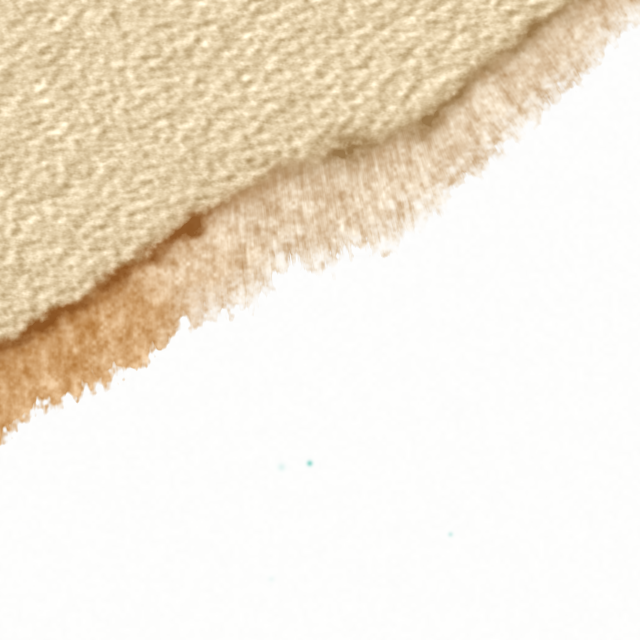
A three.js fragment shader for this texture:

```glsl
#define PAPER vec3(0.898, 0.818, 0.672)
#define PALE_FIBRE vec3(0.915, 0.825, 0.705)
#define RUST_FIBRE vec3(0.830, 0.645, 0.440)
#define DARK_RUST vec3(0.520, 0.300, 0.110)
#define DARK_OLIVE vec3(0.570, 0.430, 0.250)
#define BACKDROP vec3(0.994, 0.994, 0.990)
#define GRAIN_FREQ 80.0
#define GRAIN_RELIEF 0.34
#define FIBRE_FREQ 80.0
#define FIBRE_CONTRAST 1.15
#define RAGGEDNESS 0.060
#define EDGE_SOFTNESS 0.008

varying vec2 vUv;

float hash(vec2 p) {
  return fract(sin(dot(p, vec2(127.1, 311.7))) * 43758.5453);
}

float noise(vec2 p) {
  vec2 i = floor(p), f = fract(p);
  f = f * f * (3.0 - 2.0 * f);
  return mix(mix(hash(i), hash(i + vec2(1.0, 0.0)), f.x),
             mix(hash(i + vec2(0.0, 1.0)), hash(i + vec2(1.0, 1.0)), f.x), f.y);
}

float fbm(vec2 p) {
  float sum = 0.0, amp = 0.5;
  for (int k = 0; k < 3; k++) {
    sum += amp * noise(p);
    p = mat2(1.6, 1.2, -1.2, 1.6) * p + 7.3;
    amp *= 0.5;
  }
  return sum / 0.875;
}

float ramp(float a, float b, float x) {
  return clamp((x - a) / (b - a), 0.0, 1.0);
}

// Height of the dark crease
float creaseHeight(float x) {
  return 0.453 + 0.104 * ramp(0.0, 0.17, x) + 0.091 * ramp(0.17, 0.293, x)
    + 0.079 * ramp(0.293, 0.423, x) + 0.038 * ramp(0.423, 0.547, x)
    + 0.040 * ramp(0.547, 0.664, x) + 0.065 * ramp(0.664, 0.73, x)
    + 0.130 * ramp(0.73, 0.9, x) + 0.080 * ramp(0.9, 1.0, x);
}

// Height of the torn lower border
float tornHeight(float x) {
  return 0.305 + 0.057 * ramp(0.0, 0.052, x) + 0.050 * ramp(0.052, 0.17, x)
    + 0.050 * ramp(0.17, 0.262, x) + 0.036 * ramp(0.262, 0.285, x)
    + 0.022 * ramp(0.285, 0.39, x) + 0.060 * ramp(0.39, 0.44, x)
    + 0.037 * ramp(0.5, 0.6, x) + 0.085 * ramp(0.6, 0.72, x)
    + 0.156 * ramp(0.72, 0.885, x) + 0.111 * ramp(0.885, 1.0, x);
}

float blob(vec2 p, vec2 center, float radius) {
  vec2 q = (p - center) / radius;
  return exp(-dot(q, q));
}

// Embossed grain of the sheet, lit from the upper left
vec3 paperColor(vec2 p) {
  vec2 q = mat2(0.80, -0.25, 0.35, 1.15) * p * GRAIN_FREQ;
  float relief = fbm(q) - fbm(q + vec2(-0.45, 0.6));
  float tone = GRAIN_RELIEF * relief + 0.10 * (fbm(q * 0.6 + 31.0) - 0.5);
  tone += 0.06 * (noise(p * 190.0) - 0.5) + 0.05 * (fbm(p * 12.0) - 0.5);
  return PAPER + tone * vec3(0.9, 1.0, 1.12);
}

// Frayed layer: rusty on the left, pale and streaked on the right
vec3 fibreColor(vec2 p, float streak, float clump) {
  float rust = 1.0 - smoothstep(0.14, 0.46, p.x + 0.2 * (fbm(p * 18.0) - 0.5));
  vec3 c = mix(PALE_FIBRE, RUST_FIBRE, rust);
  float tone = 0.55 * (clump - 0.5) + 0.5 * (streak - 0.5);
  tone += 0.25 * (noise(p * 170.0 + 5.0) - 0.5) + 0.3 * (fbm(p * 26.0) - 0.5);
  return c + FIBRE_CONTRAST * tone * vec3(0.30, 0.40, 0.48);
}

void main() {
  vec2 p = vUv;
  float wobble = fbm(p * 32.0) - 0.5 + 0.6 * (fbm(p * 90.0) - 0.5);
  float above = (p.y - creaseHeight(p.x) + 0.026 * wobble) * 0.8;

  // Fibres lean with the tear
  float lean = mix(0.05, 0.55, smoothstep(0.3, 0.75, p.x));
  vec2 strand = vec2(p.x + lean * p.y, p.y * 0.35);
  float streak = fbm(strand * FIBRE_FREQ);
  float clump = fbm(p * 75.0 + 11.0);
  float fray = 0.7 * (streak - 0.5) + 0.5 * (fbm(p * 48.0 + 4.0) - 0.5);
  fray += 0.22 * (noise(p * 140.0) - 0.5);
  float inside = (p.y - tornHeight(p.x)) * 0.8 + RAGGEDNESS * fray;

  vec3 sheet = mix(fibreColor(p, streak, clump), paperColor(p),
                   smoothstep(-0.012, 0.012, above));

  // Crease shadow, broken in the middle and strong at both ends
  float strength = mix(0.78, 0.34, smoothstep(0.29, 0.37, p.x));
  strength += 0.26 * smoothstep(0.62, 0.70, p.x);
  float width = above > 0.0 ? 0.011 : 0.017;
  float crease = strength * exp(-above * above / (width * width));
  crease *= 0.15 + 1.0 * fbm(p * 30.0 + 19.0) + 0.7 * clump;
  crease += 0.50 * blob(p, vec2(0.303, 0.648), 0.020) * (0.4 + clump);
  crease += 0.55 * blob(p, vec2(0.545, 0.763), 0.034) * (2.0 * clump - 0.3);
  crease += 0.30 * blob(p, vec2(0.67, 0.805), 0.025) * (2.0 * clump - 0.3);
  crease += 0.26 * exp(-abs(above) / 0.030) * clump;
  vec3 creaseTint = mix(DARK_RUST, DARK_OLIVE, smoothstep(0.25, 0.55, p.x));
  sheet = mix(sheet, creaseTint, clamp(crease, 0.0, 0.9));

  // Fibres thin out toward the border
  float thin = 1.0 - smoothstep(0.0, 0.060, inside);
  float paleSide = smoothstep(0.22, 0.38, p.x);
  float gaps = smoothstep(0.25, 0.80, streak * 0.6 + clump * 0.4);
  sheet = mix(sheet, BACKDROP, thin * paleSide * gaps * 0.95);

  // Backdrop with faint mottling and a few stray specks
  vec3 color = BACKDROP + 0.010 * (noise(p * 130.0) - 0.5);
  float specks = 0.40 * blob(p, vec2(0.484, 0.276), 0.0045)
    + 0.10 * blob(p, vec2(0.440, 0.270), 0.006)
    + 0.16 * blob(p, vec2(0.704, 0.165), 0.004)
    + 0.05 * blob(p, vec2(0.424, 0.095), 0.005);
  color -= specks * vec3(1.0, 0.35, 0.45);

  float cover = smoothstep(-EDGE_SOFTNESS, EDGE_SOFTNESS, inside);
  gl_FragColor = vec4(clamp(mix(color, sheet, cover), 0.0, 1.0), 1.0);
}
```
